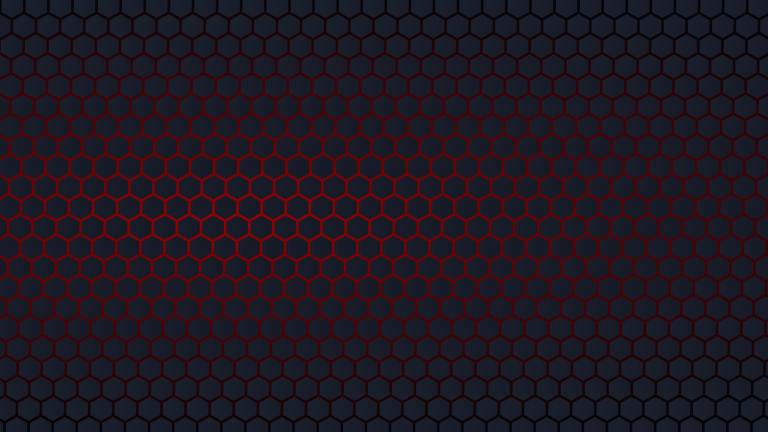
Give the GLSL for this pattern, as a WebGL 1 fragment shader.

```glsl
precision highp float;
// Dark honeycomb of pointy-top cells with a red glow showing through the gaps.

uniform vec2 u_resolution;

#define COLUMNS 31.87                 // cells across the canvas width
#define ROW_STRETCH 1.036             // flattens the cells slightly
#define LEAN 0.0185                   // sideways drift of the rows with height
#define ANCHOR vec2(0.0273, 0.3186)   // centre of one cell, in canvas widths
#define GAP_HALF 0.054                // half gap width, in cell widths
#define GLOW_CENTER vec2(0.32, 0.50)
#define GLOW_FALLOFF vec2(0.88, 1.95)
#define CELL_COLOR vec3(0.092, 0.110, 0.158)
#define GLOW_COLOR vec3(0.58, 0.005, 0.010)
#define GAP_COLOR vec3(0.018, 0.015, 0.022)

// Offset from the centre of the nearest hexagon of unit width.
vec2 hexOffset(vec2 p) {
    vec2 period = vec2(1.0, sqrt(3.0));
    vec2 a = mod(p + 0.5 * period, period) - 0.5 * period;
    vec2 b = mod(p, period) - 0.5 * period;
    return dot(a, a) < dot(b, b) ? a : b;
}

// Distance from a point inside the hexagon to its border.
float hexBorder(vec2 p) {
    p = abs(p);
    return 0.5 - max(p.x, dot(p, vec2(0.5, 0.8660254)));
}

void main() {
    vec2 uv = gl_FragCoord.xy / u_resolution;

    // Honeycomb coordinates, one unit per cell width
    vec2 grid = (gl_FragCoord.xy / u_resolution.x - ANCHOR) * COLUMNS;
    grid.x -= LEAN * grid.y;
    grid.y *= ROW_STRETCH;
    vec2 local = hexOffset(grid);

    // Cell faces: lighter on the left and towards the top and bottom
    float outer = abs(uv.y - 0.5) * 2.0;
    vec3 face = CELL_COLOR * (1.0 - 0.16 * local.x);
    face *= 0.97 + 0.10 * outer * outer;

    // Glow in the gaps, fading to near black
    float glow = max(0.0, 1.0 - length((uv - GLOW_CENTER) * GLOW_FALLOFF));
    vec3 gap = mix(GAP_COLOR, GLOW_COLOR, glow);

    float blur = 0.7 * COLUMNS / u_resolution.x;
    float cover = smoothstep(GAP_HALF - blur, GAP_HALF + blur, hexBorder(local));
    gl_FragColor = vec4(mix(gap, face, cover), 1.0);
}
```
